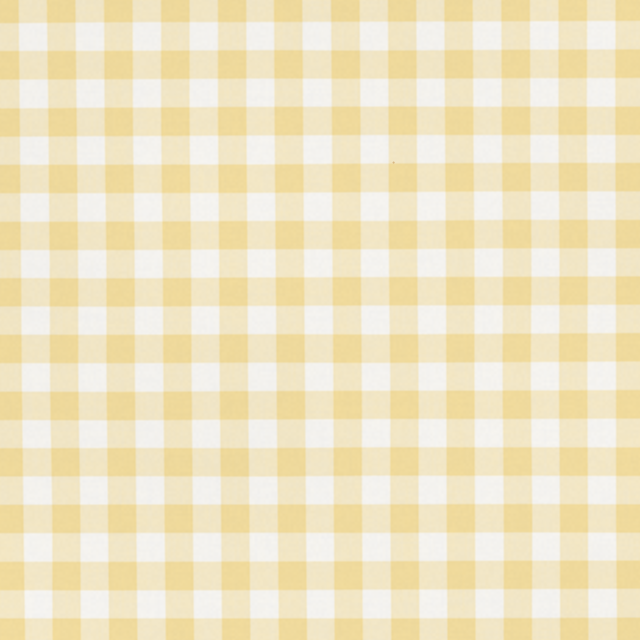
This pattern is drawn by a three.js fragment shader. Its source:

```glsl
varying vec2 vUv;

float hash(vec2 p) {
  vec3 q = fract(p.xyx * 0.1031);
  q += dot(q, q.yzx + 33.33);
  return fract((q.x + q.y) * q.z);
}

float noise(vec2 p) {
  vec2 cell = floor(p), f = fract(p);
  f = f * f * (3.0 - 2.0 * f);
  float low = mix(hash(cell), hash(cell + vec2(1.0, 0.0)), f.x);
  float high = mix(hash(cell + vec2(0.0, 1.0)), hash(cell + 1.0), f.x);
  return mix(low, high, f.y);
}

// Distance from the edge of a dyed stripe, in repeats; positive inside it
float stripeEdge(float t) {
  return 0.25 - abs(fract(t + 0.5) - 0.5);
}

float stripe(float edge) {
  return smoothstep(-0.025, 0.025, edge);
}

// Slightly heavier yarn along both sides of a stripe
float border(float edge) {
  return exp(-pow((edge - 0.02) / 0.025, 2.0));
}

void main() {
  float x = vUv.x, down = 1.0 - vUv.y;

  // Cloth hangs a little askew, with slightly wavering yarns
  float slant = down * (0.0104 - 0.0081 * x);
  float sag = 0.0035 * (1.0 - x) * (1.0 - 0.5 * down);
  vec2 repeats = vec2(x - 0.0954 - slant, down - 0.0992 - sag) / 0.0888;
  repeats += 0.02 * (vec2(noise(vUv * vec2(11.0, 5.0)), noise(vUv * vec2(5.0, 11.0) + 40.0)) - 0.5);

  float warpEdge = stripeEdge(repeats.x);
  float weftEdge = stripeEdge(repeats.y);
  float warp = stripe(warpEdge);
  float weft = stripe(weftEdge);

  // Fine uneven threads in both directions
  float warpThread = noise(vUv * vec2(250.0, 14.0)) - 0.5;
  float weftThread = noise(vUv * vec2(14.0, 250.0) + 70.0) - 0.5;
  float slub = noise(vUv * 230.0 + 19.0) - 0.5;

  float dye = 0.5 * (warp + weft);
  dye += 0.035 * border(warpEdge) + 0.02 * border(weftEdge);
  dye += (0.04 + 0.05 * abs(warp - weft)) * (warpThread + 0.7 * weftThread);

  vec3 white = vec3(0.955, 0.949, 0.935);
  vec3 yellow = vec3(0.937, 0.853, 0.612);
  vec3 color = mix(white, yellow, dye);

  // Weave grain and broad uneven light
  color += 0.012 * slub + 0.008 * (warpThread + weftThread);
  color += 0.012 * (noise(vUv * 3.0 + 8.0) - 0.5);

  // Small brown fleck
  float fleck = 1.0 - smoothstep(0.0006, 0.0026, length(vUv - vec2(0.615, 0.746)));
  color = mix(color, vec3(0.78, 0.6, 0.35), 0.6 * fleck);

  gl_FragColor = vec4(color, 1.0);
}
```
